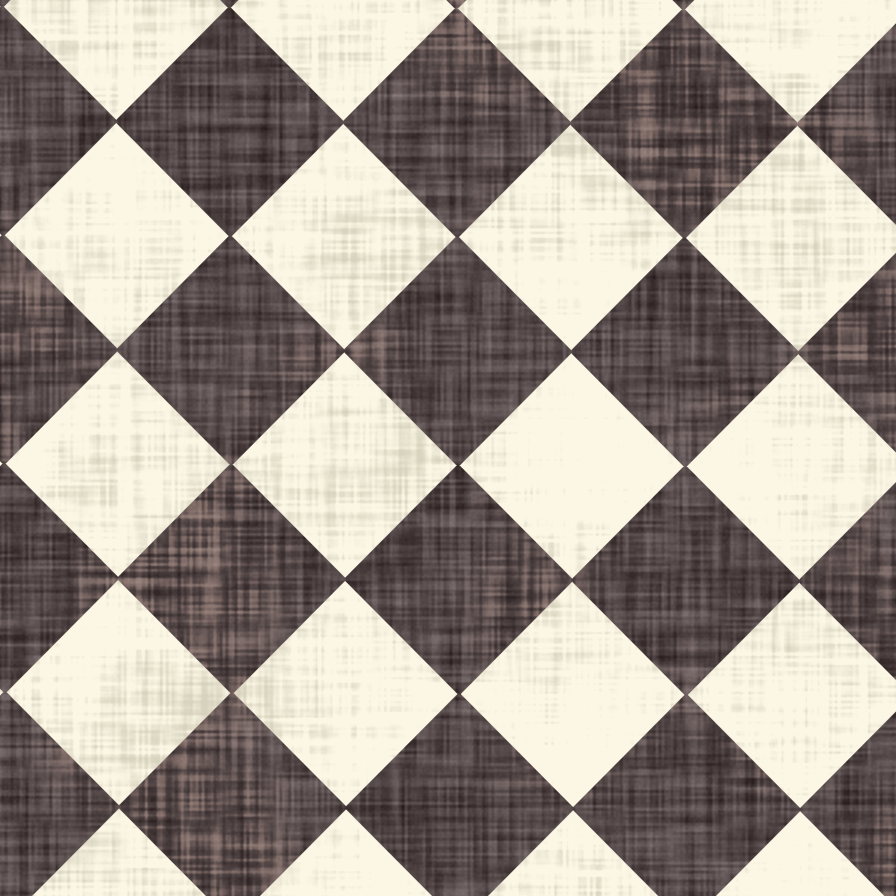
This pattern is drawn by a WebGL 2 fragment shader. Its source:

```glsl
#version 300 es
precision highp float;

#define PERIOD vec2(0.2534, 0.2550)
#define LIGHT_CENTER vec2(0.1292, 0.7375)
#define TILT 0.004
#define INSET 0.007
#define IVORY vec3(0.988, 0.970, 0.898)
#define STAIN vec3(0.845, 0.825, 0.745)
#define CHARCOAL vec3(0.328, 0.282, 0.282)
#define RUST vec3(0.115, 0.080, 0.060)
#define THREAD_GAIN 0.22
#define THREADS 300.0

uniform vec2 u_resolution;
out vec4 fragColor;

// Integer hash of a lattice point, 0 to 1
float hash(vec2 cell) {
    uvec2 k = uvec2(ivec2(cell));
    uint h = k.x * 1597u + k.y * 51749u;
    h = (h ^ (h >> 15)) * 73471u;
    h = (h ^ (h >> 13)) * 91193u;
    h ^= h >> 16;
    return float(h & 65535u) / 65535.0;
}

float valueNoise(vec2 p) {
    vec2 cell = floor(p);
    vec2 f = fract(p);
    f = f * f * (3.0 - 2.0 * f);
    float low = mix(hash(cell), hash(cell + vec2(1, 0)), f.x);
    float high = mix(hash(cell + vec2(0, 1)), hash(cell + vec2(1, 1)), f.x);
    return mix(low, high, f.y);
}

float cloud(vec2 p) {
    float sum = 0.0;
    float weight = 0.55;
    for (int octave = 0; octave < 4; octave++) {
        sum += weight * valueNoise(p);
        p = p * 2.03 + 17.3;
        weight *= 0.5;
    }
    return sum;
}

// Streaks along x: fine threads over broader slubs
float streaks(vec2 p) {
    float fine = valueNoise(p * vec2(18.0, THREADS));
    float slub = valueNoise(p * vec2(8.0, THREADS * 0.37) + 31.0);
    return 0.62 * fine + 0.38 * slub;
}

// 1 inside the light diamonds, 0 in the dark ones
float lightMask(vec2 p) {
    vec2 slanted = p + TILT * vec2(p.y - 1.0, p.x);
    vec2 tile = abs(fract((slanted - LIGHT_CENTER) / PERIOD + 0.5) - 0.5);
    float edge = tile.x + tile.y - 0.5 + INSET;
    float soft = 1.0 / (PERIOD.x * min(u_resolution.x, u_resolution.y));
    return 1.0 - smoothstep(-soft, soft, edge);
}

void main() {
    vec2 uv = gl_FragCoord.xy / u_resolution;

    // Woven cloth
    float weft = streaks(uv + 2.0);
    float warp = streaks(uv.yx + 5.0);
    float weave = weft + warp - 1.0;
    float speckle = valueNoise(uv * THREADS * 1.2) - 0.5;

    // Faded areas, unrelated to the tiles
    float grime = cloud(uv * vec2(4.5, 6.0) + 3.0) - 0.5;
    float rubbed = smoothstep(0.50, 0.78, cloud(uv * 5.0 + 41.0));

    // Light diamonds, stained along the threads
    float stain = smoothstep(-0.10, 0.65, weave * 0.7 + grime + speckle * 0.08);
    vec3 light = mix(IVORY, STAIN, stain);

    // Dark diamonds, worn to brown where rubbed
    float worn = rubbed * smoothstep(-0.15, 0.40, weave);
    vec3 dark = CHARCOAL + weave * THREAD_GAIN + speckle * 0.04 + RUST * worn;

    fragColor = vec4(mix(dark, light, lightMask(uv)), 1.0);
}
```
